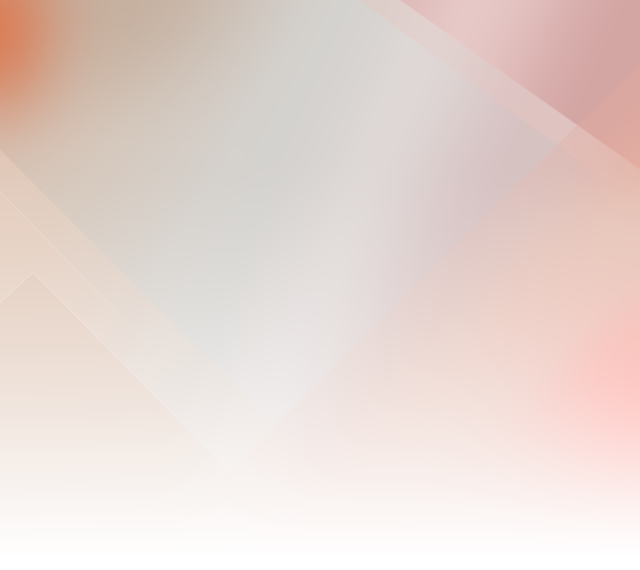
Give the GLSL for this background, as a Shadertoy shader.

```glsl
// Draws soft overlapping translucent panels in warm greys, peach and rose, fading to white below.

// Canvas proportions and overall fade
const float ASPECT = 1.123;
const float FADE_START = 0.29;
const float FADE_END = 0.98;
const float FADE_POWER = 1.3;
const float SHEEN_TILT = 0.45;

// Main sheet
const vec3 TAN_HIGH = vec3(0.776, 0.695, 0.632);
const vec3 TAN_LOW = vec3(0.839, 0.784, 0.737);
const vec3 GREY = vec3(0.833, 0.824, 0.810);
const vec3 PALE = vec3(0.871, 0.845, 0.838);
const vec3 MAUVE = vec3(0.843, 0.761, 0.761);

// Glows
const vec3 ORANGE = vec3(0.855, 0.500, 0.350);
const vec3 CORAL = vec3(1.000, 0.588, 0.557);

// Panels
const vec3 ROSE_EDGE = vec3(0.870, 0.735, 0.728);
const vec3 ROSE_LIGHT = vec3(0.902, 0.784, 0.778);
const vec3 ROSE_DARK = vec3(0.828, 0.650, 0.642);
const vec3 BAND_PINK = vec3(0.915, 0.770, 0.748);
const vec3 PEACH_HIGH = vec3(0.898, 0.665, 0.612);
const vec3 PEACH_LOW = vec3(0.898, 0.765, 0.718);
const vec3 CREAM = vec3(0.925, 0.816, 0.750);
const vec3 SAND = vec3(0.876, 0.780, 0.718);

// Signed distance to the line from a to b; positive on the lower side for b right of a
float lineDistance(vec2 p, vec2 a, vec2 b) {
    vec2 d = normalize(b - a);
    return dot(p - a, vec2(-d.y, d.x));
}

// Antialiased coverage of the positive side
float cover(float dist) {
    float pixel = 1.0 / iResolution.y;
    return smoothstep(-pixel, pixel, dist);
}

// Thin highlight on an edge
float hairline(float dist) {
    float width = max(0.0018, 1.0 / iResolution.y);
    return 1.0 - smoothstep(0.0, width, abs(dist));
}

float glow(vec2 p, vec2 center, vec2 radius) {
    vec2 d = (p - center) / radius;
    return exp(-dot(d, d));
}

// Slanted tan, grey and mauve gradient
vec3 mainSheet(float sheen, float depth) {
    vec3 tanTone = mix(TAN_HIGH, TAN_LOW, smoothstep(0.0, 0.3, depth));
    vec3 color = mix(tanTone, GREY, smoothstep(0.22, 0.62, sheen));
    color = mix(color, PALE, smoothstep(0.61, 0.79, sheen));
    return mix(color, MAUVE, smoothstep(0.78, 1.03, sheen));
}

vec3 rosePanel(float sheen) {
    vec3 color = mix(ROSE_EDGE, ROSE_LIGHT, smoothstep(0.70, 0.83, sheen));
    return mix(color, ROSE_DARK, smoothstep(0.83, 1.12, sheen));
}

void mainImage(out vec4 fragColor, in vec2 fragCoord) {
    // p.x runs right, p.y is depth below the top edge
    vec2 uv = fragCoord / iResolution.xy;
    vec2 p = vec2(uv.x * ASPECT, 1.0 - uv.y);
    float sheen = p.x + SHEEN_TILT * p.y;

    // Main sheet and corner glow
    vec3 color = mainSheet(sheen, p.y);
    color = mix(color, ORANGE, glow(p, vec2(-0.015, 0.05), vec2(0.115, 0.16)));

    // Cream panels at the left
    float creamEdge = lineDistance(p, vec2(0.0, 0.263), vec2(0.526, 0.789));
    float innerEdge = lineDistance(p, vec2(0.0, 0.336), vec2(0.234, 0.577));
    float innerFade = 1.0 - smoothstep(0.10, 0.30, p.x);
    color = mix(color, CREAM, cover(creamEdge) * mix(0.48, 0.25, smoothstep(0.0, 0.5, p.x)));
    color = mix(color, CREAM, cover(innerEdge) * innerFade * 0.25);
    color = mix(color, vec3(1.0), hairline(innerEdge) * innerFade * 0.16);

    // Sand square corner at the lower left
    float sandRight = lineDistance(p, vec2(0.058, 0.478), vec2(0.409, 0.833));
    float sandLeft = lineDistance(p, vec2(0.0, 0.531), vec2(0.058, 0.478));
    float sandEdge = min(sandRight, sandLeft);
    float sandFade = 1.0 - smoothstep(0.25, 0.45, p.x);
    color = mix(color, SAND, cover(sandEdge) * mix(0.5, 0.85, sandFade) * smoothstep(0.48, 0.3, p.x));
    color = mix(color, vec3(1.0), hairline(sandEdge) * sandFade * 0.2);

    // Rose panel at the upper right with its pale border band
    float bandEdge = lineDistance(p, vec2(0.629, 0.0), vec2(0.950, 0.234));
    float roseEdge = lineDistance(p, vec2(0.702, 0.0), vec2(1.123, 0.297));
    float bandTone = mix(0.38, 0.22, glow(p, vec2(0.76, 0.13), vec2(0.09)));
    color = mix(color, BAND_PINK, cover(-bandEdge) * bandTone);
    color = mix(color, rosePanel(sheen), cover(-roseEdge));

    // Peach panel below the rising diagonal
    float peachEdge = lineDistance(p, vec2(0.512, 0.716), vec2(1.123, 0.110));
    vec3 peach = mix(PEACH_HIGH, PEACH_LOW, smoothstep(0.16, 0.42, p.y));
    peach = mix(peach, PEACH_HIGH, cover(-roseEdge) * 0.6);
    float peachTone = mix(0.35, 1.0, smoothstep(0.0, 0.18, peachEdge));
    color = mix(color, peach, cover(peachEdge) * peachTone);

    // Coral glow at the right, dimmed above a soft diagonal
    float coralEdge = lineDistance(p, vec2(1.009, 0.614), vec2(1.123, 0.512));
    float coral = glow(p, vec2(1.155, 0.73), vec2(0.22, 0.20));
    color = mix(color, CORAL, coral * mix(0.6, 1.0, smoothstep(-0.04, 0.05, coralEdge)));

    // Fade to white at the bottom
    float fade = pow(clamp((p.y - FADE_START) / (FADE_END - FADE_START), 0.0, 1.0), FADE_POWER);
    fragColor = vec4(mix(color, vec3(1.0), fade), 1.0);
}
```
